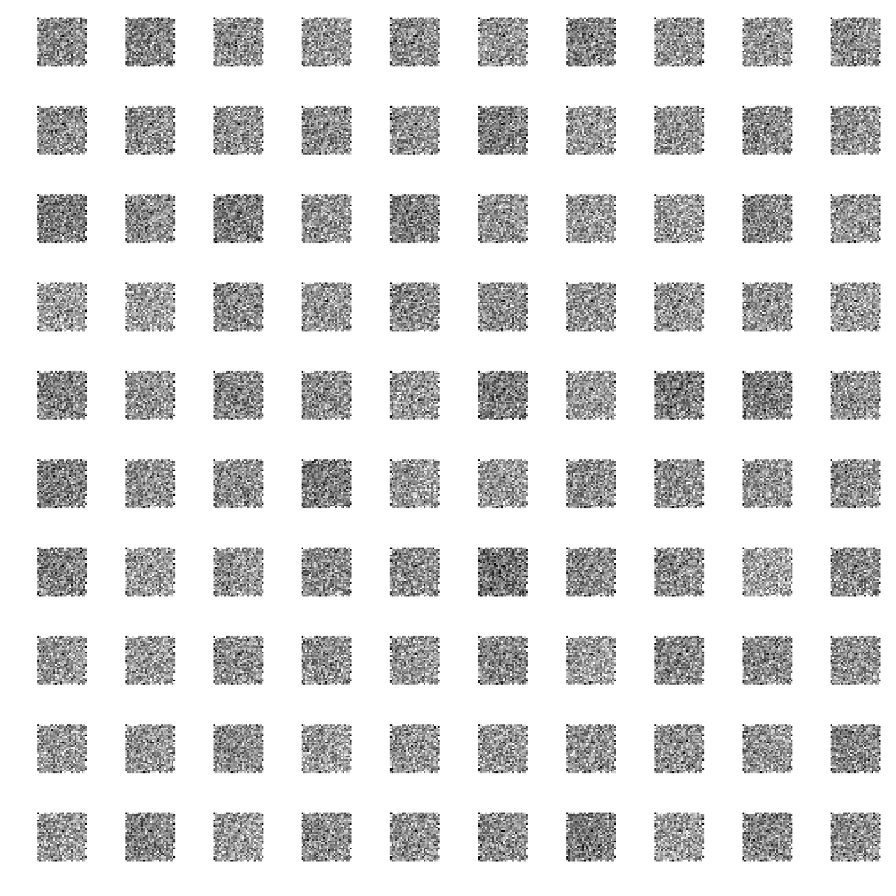
Write a WebGL 2 fragment shader that draws this pattern.

```glsl
#version 300 es
precision highp float;

uniform vec2 u_resolution;
out vec4 fragColor;

// Integer hash to a gradient in [-1, 1]^2
vec2 latticeGradient(vec2 corner) {
    uvec2 h = uvec2(corner) * 1664525u + 1013904223u;
    h.x += h.y * 1664525u;
    h.y += h.x * 1664525u;
    h ^= h >> 16u;
    h.x += h.y * 1664525u;
    h.y += h.x * 1664525u;
    h ^= h >> 16u;
    return vec2(h & 65535u) / 32767.5 - 1.0;
}

float gradientNoise(vec2 p) {
    vec2 i = floor(p), f = p - i;
    vec2 w = f * f * f * (f * (f * 6.0 - 15.0) + 10.0);
    vec2 e = vec2(1.0, 0.0);
    float low = mix(dot(latticeGradient(i), f),
                    dot(latticeGradient(i + e.xy), f - e.xy), w.x);
    float high = mix(dot(latticeGradient(i + e.yx), f - e.yx),
                     dot(latticeGradient(i + e.xx), f - e.xx), w.x);
    return mix(low, high, w.y);
}

// Stride of two lattice steps makes neighbouring cells independent
float cellNoise(vec2 cell) {
    return gradientNoise(cell * 2.0 + 0.5);
}

void main() {
    vec2 uv = gl_FragCoord.xy / u_resolution;
    vec2 pixel = 1.0 / u_resolution;

    // Ten by ten layout of separate tiles
    vec2 firstCentre = vec2(0.0693, 0.0658);
    vec2 pitch = vec2(0.0984, 0.0986);
    vec2 halfSize = vec2(0.0278, 0.0273);
    vec2 tile = clamp(floor((uv - firstCentre) / pitch + 0.5), 0.0, 9.0);
    vec2 local = uv - firstCentre - tile * pitch;
    vec2 cell = clamp(floor((local / halfSize * 0.5 + 0.5) * 28.0), 0.0, 27.0);

    // Static: one grain common to all tiles plus each tile's own
    float sharedGrain = cellNoise(cell + 700.0);
    float ownGrain = cellNoise(cell + tile * 32.0);
    float tileTone = 0.2 * cellNoise(tile + 900.0);
    float grey = 0.555 + tileTone + 0.58 * sharedGrain + 0.6 * ownGrain;

    // Dark speck near the middle of every tile
    if (cell == vec2(14.0, 17.0)) grey -= 0.4;

    // Ragged, partly bleached rim
    vec2 fromCentre = abs(cell - 13.5);
    if (max(fromCentre.x, fromCentre.y) > 13.0) grey += 0.1 + 0.8 * sharedGrain;

    // Tile edges softened over one pixel
    vec2 cover = clamp((halfSize - abs(local)) / pixel + 0.5, 0.0, 1.0);
    vec3 paper = vec3(1.0);
    vec3 ink = vec3(clamp(grey, 0.0, 1.0));
    fragColor = vec4(mix(paper, ink, cover.x * cover.y), 1.0);
}
```
